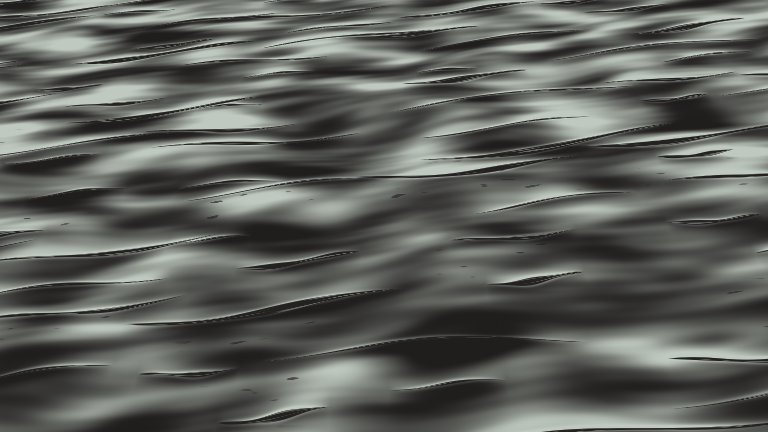
This texture is drawn by a Shadertoy shader. Its source:

```glsl
// Dark rippled water seen at a slant: layered gradient noise on a receding
// plane gives the soft swell, and scattered curved lenses give the sharp
// crests, each with a light back, a bright rim and a shaded front.

vec2 hash2(vec2 p) {
    p = vec2(dot(p, vec2(127.1, 311.7)), dot(p, vec2(269.5, 183.3)));
    return fract(sin(p) * 43758.5453);
}

float cornerSlope(vec2 cell, vec2 offset) {
    return dot(hash2(cell) * 2.0 - 1.0, offset);
}

float gradientNoise(vec2 p) {
    vec2 i = floor(p), f = fract(p);
    vec2 w = f * f * f * (f * (f * 6.0 - 15.0) + 10.0);
    vec2 e = vec2(1.0, 0.0);
    float low = mix(cornerSlope(i, f), cornerSlope(i + e.xy, f - e.xy), w.x);
    float high = mix(cornerSlope(i + e.yx, f - e.yx), cornerSlope(i + e.xx, f - e.xx), w.x);
    return mix(low, high, w.y);
}

// Soft light and dark of the swell, centred on zero
float swell(vec2 q) {
    q.y += 0.7 * gradientNoise(q * vec2(0.8, 0.5) + 31.0);
    float n = gradientNoise(q);
    n += 0.5 * gradientNoise(q * vec2(1.7, 2.1) + 11.0);
    n += 0.16 * gradientNoise(q * vec2(2.2, 4.6) + 57.0);
    return n;
}

// x: shading around the crests, y: lens coverage, z: tone inside the lens
vec3 crests(vec2 q, float depth, float pixel) {
    const vec2 cellSize = vec2(1.7, 1.0);
    vec2 home = floor(q / cellSize);
    vec3 result = vec3(0.0);
    for (int j = -1; j <= 1; j++) {
        for (int i = -1; i <= 1; i++) {
            vec2 id = home + vec2(i, j);
            vec2 place = hash2(id), kind = hash2(id + 17.3);
            vec2 d = q - (id + 0.5 + 0.75 * (place - 0.5)) * cellSize;
            float reach = mix(0.3, 1.15, kind.x * kind.x);
            float u = d.x / reach;
            float taper = max(1.0 - u * u, 0.0);
            if (taper <= 0.0) continue;

            // Height above the bent centre line
            float bend = 0.16 * reach * sin(2.6 * u + 6.28 * kind.y);
            float v = d.y - bend - 0.35 * (place.x - 0.5) * d.x;
            float thick = mix(0.03, 0.12, kind.y * kind.y) * depth / 0.7;
            thick *= taper * (0.7 + 0.3 * sin(5.0 * u + 20.0 * place.y));

            // Light back above, dark front below, thin bright rim
            float side = smoothstep(-thick - pixel, thick + pixel, v);
            float back = 0.26 * exp(-v * v * 14.0);
            float front = -0.3 * exp(-v * v * 8.0);
            float rimGap = (abs(v) - thick) / (0.035 + 0.5 * pixel);
            float rim = 0.28 * exp(-rimGap * rimGap);
            result.x += taper * (mix(front, back, side) + rim);

            // Dark lens with fine lengthwise glints
            float cover = clamp((thick - abs(v)) / pixel + 0.5, 0.0, 1.0);
            cover *= smoothstep(0.0, 0.2, taper);
            if (cover > result.y) {
                vec2 grain = vec2(d.x * 3.0, 2.2 * v / (thick + 0.01));
                float glint = smoothstep(0.04, 0.32, gradientNoise(grain + id * 7.0));
                result.yz = vec2(cover, 0.03 + 0.5 * glint);
            }
        }
    }
    return result;
}

vec3 waterColor(float tone) {
    vec3 shadow = vec3(0.125, 0.115, 0.115);
    vec3 sheen = vec3(0.63, 0.66, 0.625);
    return mix(shadow, sheen, tone) + vec3(0.12, 0.13, 0.125) * pow(tone, 6.0);
}

void mainImage(out vec4 fragColor, in vec2 fragCoord) {
    vec2 p = fragCoord / iResolution.y;
    p.x -= 0.5 * iResolution.x / iResolution.y;

    // Slanted plane, waves rising a little to the right
    float depth = 1.0 / (1.9 - p.y + 0.1 * p.x);
    vec2 q = vec2(p.x * depth * 4.4, depth * 26.0);
    float pixel = 26.0 * depth * depth / iResolution.y;

    vec3 crest = crests(q, depth, pixel);
    float light = swell(q) + crest.x + 0.22 * (p.y - 0.55);
    float tone = smoothstep(-0.43, 0.45, light);

    // Sparse dark flecks on the nearer water
    float fleck = smoothstep(0.36, 0.46, gradientNoise(q * vec2(6.0, 8.0)));
    fleck *= smoothstep(0.05, 0.2, gradientNoise(q * 0.7 + 40.0));
    tone *= 1.0 - 0.6 * fleck * (1.0 - smoothstep(0.5, 0.8, p.y));

    tone = mix(tone, crest.z, crest.y);
    fragColor = vec4(waterColor(tone), 1.0);
}
```
